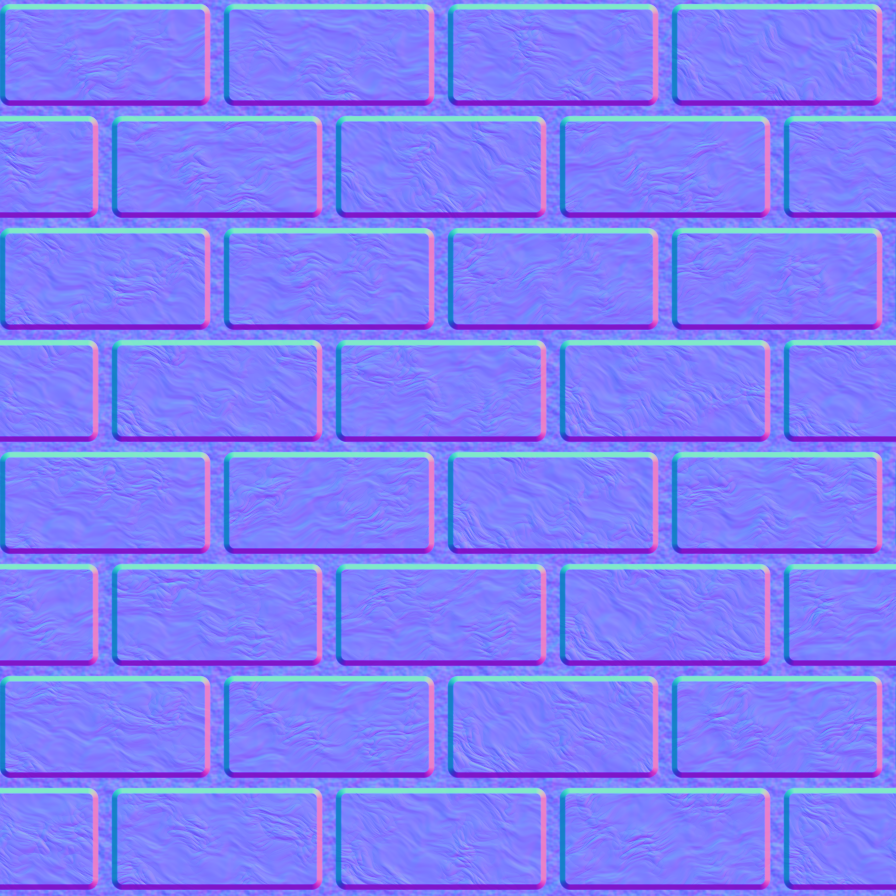
Give the GLSL for this texture map, as a Shadertoy shader.

```glsl
#define BRICKS vec2(4.0, 8.0)
#define BRICK_HALF vec2(0.1172, 0.0566)
#define GRID_SHIFT vec2(0.031, -0.01)
#define CORNER_RADIUS 0.0115
#define BEVEL_WIDTH 0.0056
#define BEVEL_SLOPE 1.45
#define BRICK_ROUGHNESS 0.12
#define MORTAR_ROUGHNESS 0.10
#define SLOPE_STEP 0.0013

const float TAU = 6.2832;

float hash(vec2 cell, float seed) {
    return fract(sin(dot(cell, vec2(127.1, 311.7)) + seed * 74.7) * 43758.5);
}

float cornerSlope(vec2 cell, vec2 offset, vec2 period, float seed) {
    float angle = TAU * hash(mod(cell, period), seed);
    return dot(vec2(cos(angle), sin(angle)), offset);
}

// Gradient noise that wraps after a whole number of cells
float noise(vec2 p, vec2 period, float seed) {
    vec2 i = floor(p), f = p - i;
    vec2 u = f * f * f * (f * (f * 6.0 - 15.0) + 10.0);
    vec2 e = vec2(1.0, 0.0);
    float low = mix(cornerSlope(i, f, period, seed),
                    cornerSlope(i + e, f - e, period, seed), u.x);
    float high = mix(cornerSlope(i + e.yx, f - e.yx, period, seed),
                     cornerSlope(i + e, f - e, period, seed), u.x);
    high = mix(cornerSlope(i + e.yx, f - e.yx, period, seed),
               cornerSlope(i + e.xx, f - e.xx, period, seed), u.x);
    return mix(low, high, u.y);
}

// Chipped brick face: warped creases that fade in and out, over fine grain
float brickHeight(vec2 p, float seed) {
    vec2 period = vec2(512.0);
    float angle = mix(-0.6, 0.3, hash(vec2(seed, 3.0), 1.0));
    float c = cos(angle), s = sin(angle);
    p = mat2(c, -s, s, c) * p;
    p += 0.012 * vec2(noise(p * 30.0, period, seed + 1.0),
                      noise(p * 30.0, period, seed + 2.0));
    float wear = smoothstep(-0.35, 0.4, noise(p * 18.0, period, seed + 3.0));
    float height = 0.0;
    vec2 frequency = vec2(24.0, 50.0);
    for (int octave = 0; octave < 3; octave++) {
        float n = noise(p * frequency, period, seed + 4.0 + float(octave));
        height += mix(0.55 * n, abs(n), wear) / frequency.y;
        frequency *= 1.9;
    }
    return BRICK_ROUGHNESS * height;
}

// Sandy mortar, periodic over the whole canvas
float mortarHeight(vec2 uv) {
    float height = 0.0;
    vec2 frequency = vec2(48.0, 56.0);
    for (int octave = 0; octave < 3; octave++) {
        height += noise(uv * frequency, frequency, float(octave)) / frequency.y;
        frequency *= 2.0;
    }
    return MORTAR_ROUGHNESS * height;
}

void mainImage(out vec4 fragColor, in vec2 fragCoord) {
    vec2 uv = fragCoord / iResolution.xy;
    float soft = max(0.0012, 0.75 / iResolution.y);

    // Running bond layout
    vec2 grid = uv * BRICKS + GRID_SHIFT;
    grid.x += 0.5 * (1.0 - mod(floor(grid.y), 2.0));
    vec2 id = mod(floor(grid), BRICKS);
    vec2 p = (fract(grid) - 0.5) / BRICKS;
    float seed = 1.0 + 9.0 * (id.x + BRICKS.x * id.y);

    // Rounded brick outline and its outward direction
    vec2 q = abs(p) - BRICK_HALF + CORNER_RADIUS;
    float dist = length(max(q, 0.0)) + min(max(q.x, q.y), 0.0) - CORNER_RADIUS;
    vec2 outward = sign(p) * normalize(max(q, 1e-5));
    float brick = 1.0 - smoothstep(-soft, soft, dist);
    float bevel = brick * smoothstep(-soft, soft, dist + BEVEL_WIDTH);

    // Surface slopes by forward differences
    vec2 e = vec2(SLOPE_STEP, 0.0);
    vec2 brickSlope = vec2(brickHeight(p + e, seed), brickHeight(p + e.yx, seed))
                    - brickHeight(p, seed);
    vec2 mortarSlope = vec2(mortarHeight(uv + e), mortarHeight(uv + e.yx))
                     - mortarHeight(uv);
    vec2 slope = mix(mortarSlope, brickSlope, brick) / SLOPE_STEP;

    // Tangent-space normal packed into colour
    vec2 tilt = outward * BEVEL_SLOPE * bevel - slope * (1.0 - 0.7 * bevel);
    vec3 normal = normalize(vec3(tilt, 1.0));
    fragColor = vec4(0.5 + 0.5 * normal, 1.0);
}
```
